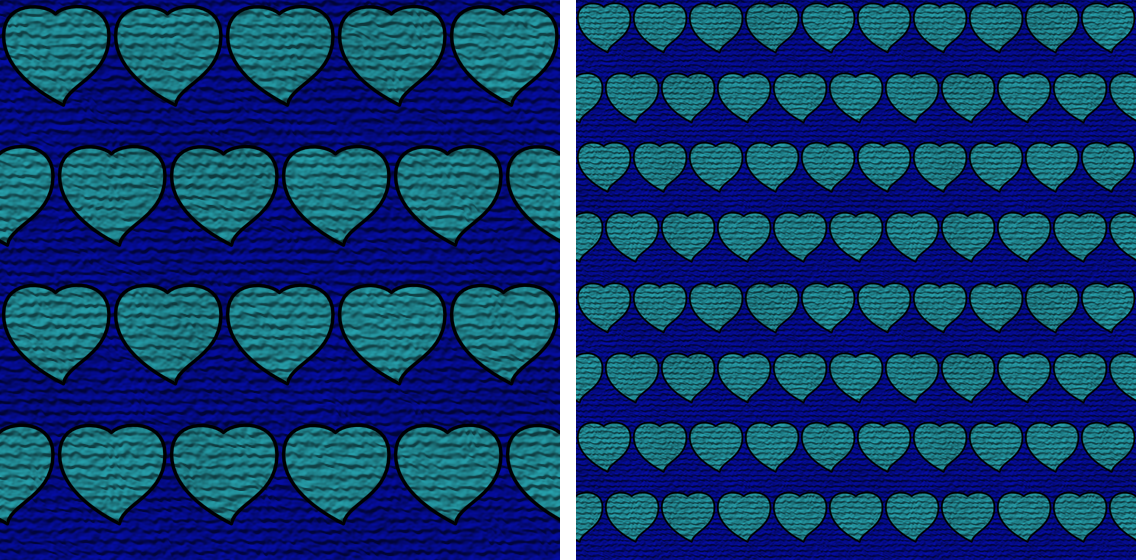
Left, the tile; right, the same tile 2 across and 2 down.
Give the GLSL for this pattern, as a WebGL 2 fragment shader.

```glsl
#version 300 es
precision highp float;
// Staggered rows of teal outlined hearts on blue, over a lit knitted fabric relief.

#define COLUMNS 5.0
#define ROWS 4.0
#define ROW_HEIGHT 1.25            // in column widths
#define LOWER_ROW_LIFT 0.012       // small upward shift of the lower two rows
#define OUTLINE_HALF_WIDTH 0.0155  // in column widths
#define STITCHES vec2(44.0, 52.0)  // even whole numbers, so the knit wraps
#define STITCH_WARP 0.8
#define RIDGE 0.62
#define GRAIN 0.27
#define RELIEF 3.1                 // slope that reaches full light or shadow
#define CURVE_STEPS 14

uniform vec2 u_resolution;
out vec4 fragColor;

const float TAU = 6.2831853;
const vec3 TEAL_SHADOW = vec3(0.060, 0.235, 0.255);
const vec3 TEAL_LIGHT = vec3(0.150, 0.620, 0.665);
const vec3 BLUE_SHADOW = vec3(0.005, 0.018, 0.220);
const vec3 BLUE_LIGHT = vec3(0.020, 0.052, 0.650);
const vec3 OUTLINE = vec3(0.0, 0.004, 0.008);

// Four cubic curves joined end to end: notch, left side, tip, right side. Y points down.
const vec2 HEART[12] = vec2[12](
  vec2(0.495, 0.123), vec2(0.390, 0.026), vec2(0.032, 0.010),
  vec2(0.032, 0.319), vec2(0.032, 0.599), vec2(0.313, 0.812),
  vec2(0.566, 0.938), vec2(0.599, 0.752), vec2(0.973, 0.690),
  vec2(0.973, 0.319), vec2(0.973, 0.010), vec2(0.599, 0.020));

float hash(vec2 p) {
  vec3 q = fract(p.xyx * 0.1031);
  q += dot(q, q.yzx + 33.33);
  return fract((q.x + q.y) * q.z);
}

// Value noise from -1 to 1 that wraps over a whole number of cells
float wrapNoise(vec2 uv, vec2 cells, float seed) {
  vec2 p = uv * cells, i = floor(p), f = fract(p);
  f = f * f * (3.0 - 2.0 * f);
  vec2 a = mod(i, cells) + seed, b = mod(i + 1.0, cells) + seed;
  float low = mix(hash(a), hash(vec2(b.x, a.y)), f.x);
  float high = mix(hash(vec2(a.x, b.y)), hash(b), f.x);
  return 2.0 * mix(low, high, f.y) - 1.0;
}

// Height of the knit: lumpy ridges with steep undersides, bent and roughened by noise
float knitHeight(vec2 uv) {
  vec2 p = uv * STITCHES;
  p.x += STITCH_WARP * wrapNoise(uv, STITCHES * 0.5, 11.0);
  p.y += 0.22 * STITCH_WARP * wrapNoise(uv, STITCHES, 37.0);
  float scallop = sin(TAU * (p.x + 0.5 * p.y));
  float phase = TAU * (p.y + 0.09 * scallop);
  float ridge = 0.5 + 0.5 * cos(phase + 0.45 * cos(phase));
  float lump = 1.0 + 0.25 * scallop + 0.35 * wrapNoise(uv, STITCHES, 23.0);
  float grain = wrapNoise(uv, STITCHES * 2.0, 71.0)
              + 0.45 * wrapNoise(uv, STITCHES * 4.0, 5.0);
  return RIDGE * ridge * lump + GRAIN * grain;
}

// Light on the knit from the upper left, 0 in shadow to 1 fully lit
float knitLight(vec2 uv) {
  const float e = 0.12;
  vec2 stepUv = e / STITCHES;
  float h = knitHeight(uv);
  vec2 slope = vec2(knitHeight(uv + vec2(stepUv.x, 0.0)) - h,
                    knitHeight(uv + vec2(0.0, stepUv.y)) - h) / e;
  float facing = dot(slope, vec2(0.4, -0.9)) + 0.2;
  float patches = 0.06 * wrapNoise(uv, vec2(9.0, 7.0), 3.0);
  return smoothstep(-RELIEF, RELIEF, facing) + patches;
}

vec2 cubic(vec2 a, vec2 b, vec2 c, vec2 d, float t) {
  float s = 1.0 - t;
  return s * s * s * a + 3.0 * s * t * (s * b + t * c) + t * t * t * d;
}

// Signed distance to the heart, negative inside
float heartDistance(vec2 p) {
  float nearest = 1e3, side = 1.0;
  vec2 a = HEART[0];
  for (int k = 0; k < 12; k += 3) {
    for (int j = 1; j <= CURVE_STEPS; j++) {
      float t = float(j) / float(CURVE_STEPS);
      vec2 b = cubic(HEART[k], HEART[k + 1], HEART[k + 2], HEART[(k + 3) % 12], t);
      vec2 edge = b - a, w = p - a;
      vec2 away = w - edge * clamp(dot(w, edge) / dot(edge, edge), 0.0, 1.0);
      nearest = min(nearest, dot(away, away));
      // Each edge crossed by a ray to the right flips the side
      if ((a.y > p.y) != (b.y > p.y) && w.x < edge.x * w.y / edge.y) side = -side;
      a = b;
    }
  }
  return side * sqrt(nearest);
}

void main() {
  vec2 uv = gl_FragCoord.xy / u_resolution;

  // Cell coordinates in column widths, rows counted from the top
  float down = (1.0 - uv.y) * ROWS;
  float row = floor(down);
  vec2 cell = vec2(fract(uv.x * COLUMNS + 0.5 * mod(row, 2.0)), fract(down) * ROW_HEIGHT);
  cell.y += LOWER_ROW_LIFT * step(0.5 * ROWS, row);

  float d = heartDistance(cell);
  float blur = 0.75 * COLUMNS / u_resolution.x;
  float light = knitLight(uv);
  vec3 color = mix(mix(TEAL_SHADOW, TEAL_LIGHT, light),
                   mix(BLUE_SHADOW, BLUE_LIGHT, light), smoothstep(-blur, blur, d));
  float line = 1.0 - smoothstep(-blur, blur, abs(d) - OUTLINE_HALF_WIDTH);
  fragColor = vec4(mix(color, OUTLINE, line), 1.0);
}
```
